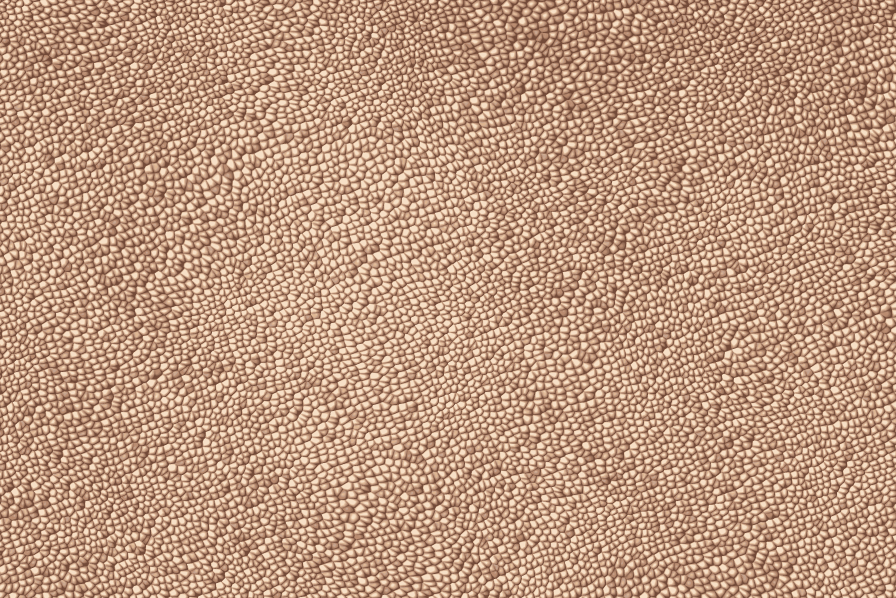
Reproduce this texture procedurally as a Shadertoy shader.

```glsl
// Pebbled tan leather: small domed grains with shaded flanks, in soft uneven light.

vec2 hash2(vec2 p) {
    vec3 q = fract(p.xyx * vec3(0.1031, 0.1030, 0.0973));
    q += dot(q, q.yzx + 33.33);
    return fract((q.xx + q.yz) * q.zy);
}

float gradientNoise(vec2 p) {
    vec2 i = floor(p), f = p - i;
    vec2 u = f * f * f * (f * (f * 6.0 - 15.0) + 10.0);
    vec2 a = hash2(i) * 2.0 - 1.0;
    vec2 b = hash2(i + vec2(1, 0)) * 2.0 - 1.0;
    vec2 c = hash2(i + vec2(0, 1)) * 2.0 - 1.0;
    vec2 d = hash2(i + 1.0) * 2.0 - 1.0;
    return mix(mix(dot(a, f), dot(b, f - vec2(1, 0)), u.x),
               mix(dot(c, f - vec2(0, 1)), dot(d, f - 1.0), u.x), u.y);
}

// Tone of the grain pattern: low in creases and shaded flanks, high on lit caps
float grainTone(vec2 p) {
    vec2 cell = floor(p), nearest = vec2(0), id = vec2(0);
    float first = 9.0, second = 9.0;
    for (int y = -1; y <= 1; y++)
    for (int x = -1; x <= 1; x++) {
        vec2 c = cell + vec2(x, y);
        vec2 toPoint = c + 0.5 + 0.72 * (hash2(c) - 0.5) - p;
        float d = length(toPoint);
        if (d < first) {
            second = first;
            first = d;
            nearest = toPoint;
            id = c;
        } else {
            second = min(second, d);
        }
    }
    float inside = 1.0 - clamp(second - first, 0.0, 1.0);
    float dome = 1.0 - inside * inside;
    float slope = dot(-nearest, vec2(-0.5, 0.85));
    float variety = hash2(id + 57.0).x - 0.5;
    return 0.5 + 0.85 * (dome - 0.5) + 0.75 * slope + 0.14 * variety;
}

// Crease brown through tan and dusty rose to pale cream
vec3 leatherColour(float t) {
    vec3 c = mix(vec3(0.45, 0.29, 0.22), vec3(0.61, 0.45, 0.36), smoothstep(0.0, 0.22, t));
    c = mix(c, vec3(0.73, 0.55, 0.44), smoothstep(0.24, 0.44, t));
    c = mix(c, vec3(0.77, 0.64, 0.56), smoothstep(0.53, 0.63, t));
    c = mix(c, vec3(0.87, 0.71, 0.57), smoothstep(0.65, 0.76, t));
    return mix(c, vec3(0.97, 0.88, 0.78), smoothstep(0.78, 0.98, t));
}

void mainImage(out vec4 fragColor, in vec2 fragCoord) {
    vec2 uv = fragCoord / iResolution.y;

    // Gentle warp that swells and shrinks the grains
    vec2 warp = vec2(gradientNoise(uv * 3.2 + 4.0), gradientNoise(uv * 3.2 + 19.0)) * 3.5
              + vec2(gradientNoise(uv * 9.0 + 31.0), gradientNoise(uv * 9.0 + 47.0)) * 0.9;

    // Broad light: pale middle, shaded top, cloudy patches and faint smears
    vec2 fromPale = uv - vec2(0.62, 0.5);
    float light = 0.10 * exp(-6.0 * dot(fromPale, fromPale))
                - 0.11 * smoothstep(0.65, 1.0, uv.y) * smoothstep(0.2, 0.8, uv.x)
                + 0.10 * gradientNoise(uv * 2.6 + 8.0)
                + 0.08 * gradientNoise(mat2(0.8, -0.6, 0.6, 0.8) * uv * vec2(9.0, 5.0));

    // Average a 3 x 3 grid of samples within each pixel
    vec3 colour = vec3(0);
    for (int j = 0; j < 3; j++)
    for (int i = 0; i < 3; i++) {
        vec2 offset = (vec2(i, j) - 1.0) / (3.0 * iResolution.y);
        vec2 p = mat2(0.92, -0.34, 0.42, 1.0) * (uv + offset) * 82.0 + warp;
        float tone = 0.55 + 1.2 * (grainTone(p) - 0.5) + light;
        colour += leatherColour(tone);
    }
    fragColor = vec4(colour / 9.0, 1.0);
}
```
